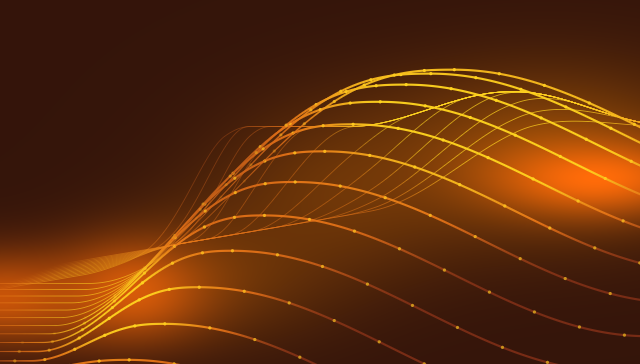
A Shadertoy shader for this background:

```glsl
#define CANVAS vec2(7.68, 4.40)
#define LINES 12
#define THIN 0.005
#define THICK 0.013
#define DOT_RADIUS 0.019
#define NIGHT vec3(0.205, 0.080, 0.040)
#define AMBER vec3(0.600, 0.310, 0.025)
#define FIRE vec3(1.000, 0.420, 0.035)
#define EMBER vec3(0.480, 0.175, 0.085)
#define FLAME vec3(0.900, 0.450, 0.090)
#define GOLD vec3(1.000, 0.830, 0.120)

const float PI = 3.14159265;

float glow(vec2 p, vec2 center, vec2 size) {
    vec2 q = (p - center) / size;
    return exp(-0.5 * dot(q, q));
}

// Crest of each front line
vec2 frontPeak(float n) {
    return vec2(1.55 + n * (0.435 - 0.0073 * n),
                0.05 + n * (0.428 + n * (0.009 - 0.00172 * n)));
}

// Front line: flat trough, steep climb, long cosine fall
float frontLine(float n, float x) {
    vec2 peak = frontPeak(n);
    vec2 trough = vec2(0.3 + 0.07 * n, -0.08 + n * (0.12 - 0.0022 * n));
    float u = x - peak.x;
    if (u > 0.0) return peak.y - 0.73 * (1.0 - cos(u * PI / 4.6));
    float v = clamp(-u / (peak.x - trough.x), 0.0, 1.0);
    return mix(peak.y, trough.y, pow(0.5 - 0.5 * cos(PI * v), 1.35));
}

// Back line: leaves the lower edge of the veil and climbs to the upper one
float backLine(float n, float x) {
    float lower = 1.34 + 0.172 * (x - 1.5) + 0.28 * smoothstep(4.5, 6.4, x)
                - 0.30 * smoothstep(6.2, 7.68, x);
    float upper = 1.15 + 1.72 * smoothstep(1.1, 3.0, x)
                + 0.42 * smoothstep(4.2, 6.1, x) - 0.40 * smoothstep(6.2, 8.0, x);
    float start = 1.4 + 0.27 * n;
    float span = 1.3 + 1.5 * max(start - 2.6, 0.0);
    float climb = smoothstep(0.0, 1.0, (x - start) / span);
    float fan = 0.016 * (11.0 - n) * (1.0 - smoothstep(1.0, 2.2, x));
    return mix(lower, max(upper, lower), climb) - fan;
}

// Coverage of a stroke, with the vertical gap corrected for slope
float stroke(float gap, float slope, float halfWidth, float pixel) {
    float d = abs(gap) * inversesqrt(1.0 + slope * slope);
    return clamp((halfWidth - d) / pixel + 0.5, 0.0, 1.0)
         * min(1.0, 2.0 * halfWidth / pixel);
}

vec3 background(vec2 p) {
    vec3 color = NIGHT;
    color = mix(color, AMBER, 0.50 * glow(p, vec2(4.1, 2.05), vec2(1.1, 0.75)));
    color = mix(color, AMBER, 0.88 * glow(p, vec2(6.6, 2.55), vec2(1.45, 0.72)));
    color = mix(color, AMBER, 0.50 * glow(p, vec2(2.6, 1.1), vec2(1.0, 0.6)));
    color = mix(color, FIRE, 0.75 * glow(p, vec2(1.6, 0.88), vec2(0.62, 0.42)));
    color = mix(color, FIRE * 0.88, 0.85 * glow(p, vec2(0.0, 0.80), vec2(0.95, 0.40)));
    return mix(color, FIRE, glow(p, vec2(7.15, 2.25), vec2(0.90, 0.31)));
}

vec3 lineColor(vec2 p) {
    float heat = glow(p, vec2(6.5, 2.6), vec2(1.4, 0.65))
               + glow(p, vec2(1.3, 0.7), vec2(1.0, 0.55))
               + 0.65 * glow(p, vec2(4.9, 3.3), vec2(1.2, 0.5))
               + 0.35 * glow(p, vec2(3.4, 1.8), vec2(1.2, 0.7));
    vec3 color = mix(EMBER, FLAME, smoothstep(0.0, 0.45, heat));
    return mix(color, GOLD, smoothstep(0.35, 0.95, heat));
}

void mainImage(out vec4 fragColor, in vec2 fragCoord) {
    vec2 p = fragCoord / iResolution.xy * CANVAS;
    float pixel = CANVAS.x / iResolution.x;
    float stepX = 0.01;
    vec3 color = background(p);
    vec3 ink = lineColor(p);

    // Thin veil behind
    for (int i = 0; i < LINES; i++) {
        float n = float(i);
        float h = backLine(n, p.x);
        float slope = (backLine(n, p.x + stepX) - h) / stepX;
        float fade = mix(0.55, 0.9, smoothstep(3.5, 6.0, p.x))
                   * smoothstep(0.09 * n - 0.4, 0.09 * n + 0.5, p.x);
        color = mix(color, ink, fade * stroke(p.y - h, slope, THIN, pixel));
    }

    // Bold lines in front, with beads along them
    for (int i = 0; i < LINES; i++) {
        float n = float(i);
        float h = frontLine(n, p.x);
        float slope = (frontLine(n, p.x + stepX) - h) / stepX;
        float peakX = frontPeak(n).x;
        float u = p.x - peakX;
        float bold = smoothstep(-3.0, -0.8, u);
        float width = mix(THIN, THICK, bold);
        color = mix(color, ink, mix(0.75, 0.95, bold) * stroke(p.y - h, slope, width, pixel));

        float gap = u > 0.0 ? 0.54 : 0.36;
        float beadX = peakX + floor(u / gap + 0.5) * gap;
        float d = distance(p, vec2(beadX, frontLine(n, beadX)));
        float bead = clamp((DOT_RADIUS - d) / pixel + 0.5, 0.0, 1.0);
        color = mix(color, mix(ink, GOLD, 0.6), bead * bold);
    }
    fragColor = vec4(color, 1.0);
}
```
